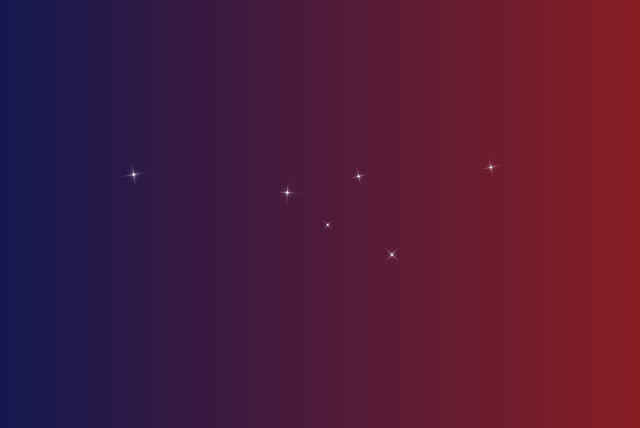
Reproduce this background procedurally as a Shadertoy shader.

```glsl
// A smooth horizontal blend from night blue to deep red with a few small stars.
// Each star sums a bright core, a soft halo and four tapering rays,
// drawn in units of the canvas height.

const vec3 LEFT_BLUE = vec3(0.076, 0.092, 0.312);
const vec3 RIGHT_RED = vec3(0.532, 0.115, 0.138);
const vec3 STAR_WHITE = vec3(0.93, 0.91, 0.96);

const float CORE_SIZE = 0.085;     // relative to the ray length
const float HALO_SIZE = 0.26;      // relative to the ray length
const float CORE_GAIN = 0.85;
const float HALO_GAIN = 0.20;
const float RAY_GAIN = 0.38;
const float RAY_WIDTH = 0.0013;

// Per star: centre as a share of the canvas, ray length, tilt in radians
const int STAR_COUNT = 6;
const vec4 STARS[STAR_COUNT] = vec4[STAR_COUNT](
    vec4(0.209, 0.592, 0.036, 0.16),
    vec4(0.449, 0.550, 0.034, -0.07),
    vec4(0.5605, 0.588, 0.028, 0.23),
    vec4(0.512, 0.4745, 0.019, 0.78),
    vec4(0.6125, 0.405, 0.029, -0.74),
    vec4(0.767, 0.609, 0.028, 0.20)
);

float gaussian(float distance, float width) {
    float ratio = distance / width;
    return exp(-ratio * ratio);
}

vec2 rotate(vec2 p, float angle) {
    float c = cos(angle), s = sin(angle);
    return vec2(c * p.x + s * p.y, c * p.y - s * p.x);
}

// A thin line through the centre that fades towards its ends
float ray(float along, float across, float size, float width) {
    float taper = max(1.0 - abs(along) / size, 0.0);
    return taper * sqrt(taper) * gaussian(across, width);
}

float starLight(vec2 p, float size, float tilt, float pixel) {
    vec2 q = rotate(p, tilt);
    float radius = length(q);
    float width = max(RAY_WIDTH, 0.6 * pixel);
    float rays = max(ray(q.x, q.y, size, width), ray(q.y, q.x, size, width));
    return CORE_GAIN * gaussian(radius, max(CORE_SIZE * size, 0.7 * pixel))
         + HALO_GAIN * gaussian(radius, HALO_SIZE * size)
         + RAY_GAIN * rays;
}

void mainImage(out vec4 fragColor, in vec2 fragCoord) {
    vec2 uv = fragCoord / iResolution.xy;
    vec2 aspect = vec2(iResolution.x / iResolution.y, 1.0);

    // Background blend
    vec3 color = mix(LEFT_BLUE, RIGHT_RED, uv.x);

    // Scattered stars
    float light = 0.0;
    for (int i = 0; i < STAR_COUNT; i++) {
        vec4 star = STARS[i];
        vec2 p = (uv - star.xy) * aspect;
        light += starLight(p, star.z, star.w, 1.0 / iResolution.y);
    }
    color = mix(color, STAR_WHITE, clamp(light, 0.0, 1.0));

    fragColor = vec4(color, 1.0);
}
```
